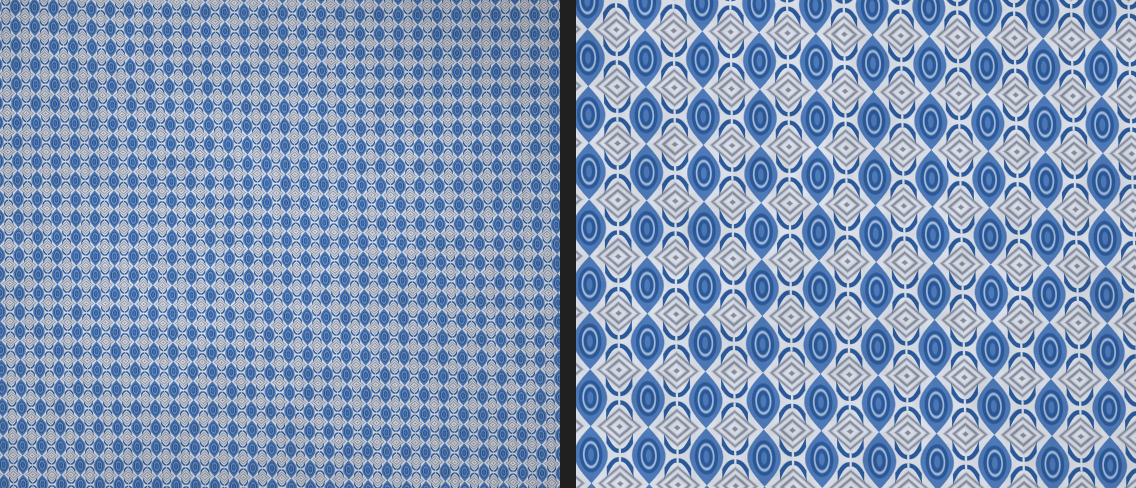
Left, the full canvas; right, a detail of the centre.
Write a Shadertoy shader that draws this pattern.

```glsl
// Woven cloth with a small geometric print: blue pointed medallions on a square
// grid, grey stepped diamonds at the grid corners and curved hooks between them.
// Distance functions in cell units, on a slightly skewed and rippled grid.

const vec2 REPEATS = vec2(29.1, 25.6);   // cells across and down
const float PI = 3.14159;

const vec3 CLOTH     = vec3(0.80, 0.82, 0.855);
const vec3 PALE_GREY = vec3(0.69, 0.715, 0.765);
const vec3 DARK_GREY = vec3(0.50, 0.52, 0.58);
const vec3 MID_BLUE  = vec3(0.29, 0.45, 0.68);
const vec3 DARK_BLUE = vec3(0.16, 0.33, 0.57);
const vec3 ICE_BLUE  = vec3(0.60, 0.69, 0.81);

float hash(vec2 p) {
    return fract(sin(dot(p, vec2(127.1, 311.7))) * 43758.5453);
}

float noise(vec2 p) {
    vec2 i = floor(p), f = fract(p);
    f = f * f * (3.0 - 2.0 * f);
    return mix(mix(hash(i), hash(i + vec2(1, 0)), f.x),
               mix(hash(i + vec2(0, 1)), hash(i + vec2(1, 1)), f.x), f.y);
}

// Coverage of a filled shape and of a line along its edge
float fill(float d, float aa) { return clamp(0.5 - d / aa, 0.0, 1.0); }
float stroke(float d, float width, float aa) {
    return clamp((0.5 * (width + aa) - abs(d)) / aa, 0.0, min(1.0, width / aa));
}

float diamond(vec2 p, vec2 r) {
    return (dot(abs(p), 1.0 / r) - 1.0) / length(1.0 / r);
}

float ellipse(vec2 p, vec2 r) {
    return (length(p / r) - 1.0) * min(r.x, r.y);
}

// Tall pointed medallion whose sides follow a cosine arch
float medallion(vec2 p, vec2 r) {
    p = abs(p);
    float side = r.x * cos(0.5 * PI * min(p.y / r.y, 1.0));
    return max(0.8 * (p.x - side), p.y - r.y);
}

// Four parabolic hooks, mirrored about both axes
float hooks(vec2 p, float width) {
    p = abs(p);
    float t = (0.48 - p.x) / 0.20;
    float curve = abs(p.y - 0.075 - 0.20 * t * t) / sqrt(1.0 + 4.0 * t * t);
    return max(curve - 0.5 * width, abs(p.x - 0.375) - 0.105);
}

vec3 paintDiamond(vec3 col, vec2 p, float aa) {
    float d = diamond(p, vec2(0.40, 0.345));
    col = mix(col, PALE_GREY, fill(d, aa));
    col = mix(col, DARK_GREY, stroke(d + 0.030, 0.026, aa));
    col = mix(col, CLOTH, stroke(d + 0.080, 0.036, aa));
    col = mix(col, DARK_GREY, stroke(d + 0.130, 0.034, aa));
    col = mix(col, CLOTH, fill(d + 0.165, aa));
    return mix(col, DARK_GREY, fill(d + 0.225, aa));
}

vec3 paintMedallion(vec3 col, vec2 p, float aa) {
    col = mix(col, DARK_BLUE, fill(hooks(p, 0.075), aa));
    float body = medallion(p, vec2(0.29, 0.50));
    col = mix(col, MID_BLUE, fill(body, aa));
    float eye = ellipse(p, vec2(0.20, 0.31));
    col = mix(col, DARK_BLUE, fill(eye, aa));
    float ring = ellipse(p, vec2(0.125, 0.215));
    col = mix(col, ICE_BLUE, stroke(ring, 0.030, aa));
    return mix(col, MID_BLUE, fill(ellipse(p, vec2(0.05, 0.11)), aa));
}

void mainImage(out vec4 fragColor, in vec2 fragCoord) {
    vec2 uv = fragCoord / iResolution.xy;
    vec2 fromTop = vec2(uv.x, 1.0 - uv.y);

    // Skew the grid, then ripple it like cloth lying loosely
    vec2 grid = fromTop * REPEATS - vec2(0.72, 0.42);
    grid -= vec2(0.016 * grid.y, 0.015 * grid.x);
    grid += 0.18 * (vec2(noise(uv * 3.0), noise(uv * 3.0 + 17.0)) - 0.5);

    float aa = 1.1 * REPEATS.x / iResolution.x;
    vec2 cell = fract(grid + 0.5) - 0.5;
    vec2 corner = fract(grid) - 0.5;

    vec3 col = paintDiamond(CLOTH, corner, aa);
    col = paintMedallion(col, cell, aa);

    // Slight print variation, fine weave, soft folds and darker rims
    col *= 1.0 + 0.03 * (hash(floor(grid + 0.5)) - 0.5);
    col *= 1.0 + 0.05 * (noise(grid * vec2(9.0, 7.0)) - 0.5);
    col *= 1.0 + 0.06 * (noise(uv * vec2(4.0, 3.0) + 5.0) - 0.5);
    vec2 fromCentre = uv - vec2(0.42, 0.5);
    col *= 1.03 - 0.24 * dot(fromCentre, fromCentre);

    fragColor = vec4(clamp(col, 0.0, 1.0), 1.0);
}
```
